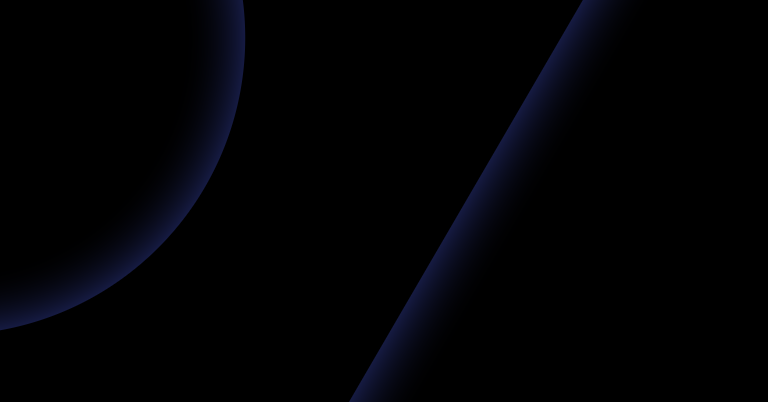
Reproduce this background procedurally as a WebGL 1 fragment shader.

```glsl
precision highp float;
// Black backdrop with a large disc and a slanted half-plane, each lit by a blue glow inside its rim.

uniform vec2 u_resolution;

// Lengths are in canvas heights, origin at the lower left.
#define DISC_CENTER vec2(-0.129, 0.906)
#define DISC_RADIUS 0.739
#define SLANT_FOOT vec2(0.868, 0.0)
#define SLANT_ANGLE 0.527
#define GLOW_WIDTH 0.154
#define GLOW_FALLOFF 2.0
#define GLOW_COLOR vec3(0.085, 0.105, 0.260)

// Depth is the distance inside a shape, negative outside it.
float discDepth(vec2 p) {
    return DISC_RADIUS - length(p - DISC_CENTER);
}

float slantDepth(vec2 p) {
    vec2 inward = vec2(cos(SLANT_ANGLE), -sin(SLANT_ANGLE));
    return dot(p - SLANT_FOOT, inward);
}

// Brightest at the rim, fading inward; the rim is smoothed over one pixel.
float rimGlow(float depth, float pixel) {
    float coverage = clamp(depth / pixel + 0.5, 0.0, 1.0);
    float fade = clamp(1.0 - max(depth, 0.0) / GLOW_WIDTH, 0.0, 1.0);
    return coverage * pow(fade, GLOW_FALLOFF);
}

void main() {
    float pixel = 1.0 / u_resolution.y;
    vec2 p = gl_FragCoord.xy * pixel;

    float glow = rimGlow(discDepth(p), pixel) + rimGlow(slantDepth(p), pixel);
    gl_FragColor = vec4(GLOW_COLOR * glow, 1.0);
}
```
